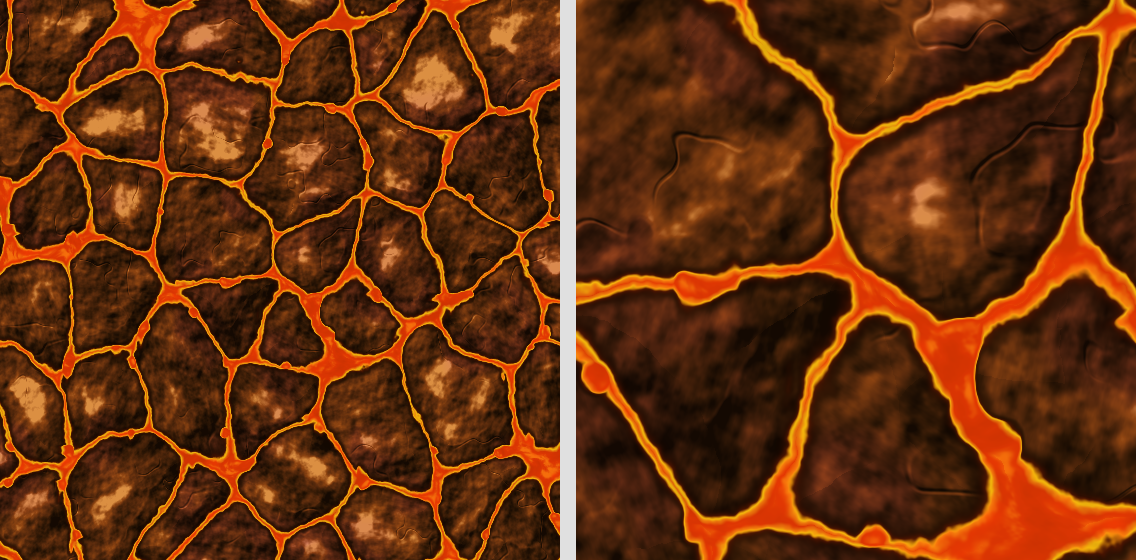
Left, the full canvas; right, a detail of the centre.
This texture is drawn by a three.js fragment shader. Its source:

```glsl
// Cracked volcanic rock: brown stones parted by glowing lava seams and pools.
// A weighted Voronoi diagram shapes the stones, a smooth minimum of its border
// distances widens the junctions, and layered noise carves the stone faces.
#define STONES vec2(6.6, 6.0)
#define SIZE_SPREAD 0.26
#define SEAM_WIDTH 0.022
#define ROUGHNESS 0.035
#define ROCK_DARK vec3(0.18, 0.09, 0.02)
#define ROCK_MID vec3(0.36, 0.17, 0.05)
#define ROCK_LIGHT vec3(0.56, 0.27, 0.07)
#define ROCK_SHINE vec3(0.86, 0.56, 0.26)
#define LAVA_RED vec3(0.86, 0.21, 0.01)
#define LAVA_ORANGE vec3(0.93, 0.47, 0.05)
#define LAVA_YELLOW vec3(0.98, 0.73, 0.05)

varying vec2 vUv;

float hash(vec2 p) {
  return fract(sin(dot(p, vec2(127.1, 311.7))) * 43758.5453);
}

float noise(vec2 p) {
  vec2 i = floor(p), f = fract(p);
  f = f * f * (3.0 - 2.0 * f);
  return mix(mix(hash(i), hash(i + vec2(1.0, 0.0)), f.x),
             mix(hash(i + vec2(0.0, 1.0)), hash(i + vec2(1.0, 1.0)), f.x), f.y);
}

float fbm(vec2 p) {
  float sum = 0.0, amplitude = 0.53;
  for (int i = 0; i < 4; i++) {
    sum += amplitude * noise(p);
    p = mat2(1.6, 1.2, -1.2, 1.6) * p + 7.1;
    amplitude *= 0.5;
  }
  return sum;
}

vec2 seedOf(vec2 cell) {
  return cell + 0.5 + 0.92 * (vec2(hash(cell), hash(cell + 57.3)) - 0.5);
}

// Squared distance to the seed, lowered by a random weight to vary the sizes
float powerOf(vec2 p, vec2 cell) {
  vec2 away = seedOf(cell) - p;
  return dot(away, away) - SIZE_SPREAD * hash(cell + 19.7);
}

// Rounded border distance; also gives the stone and its nearest neighbour's direction
float stoneEdge(vec2 p, float tightness, out vec2 id, out vec2 outward) {
  vec2 base = floor(p);
  float best = 100.0, nearest = 100.0, sum = 0.0;
  id = base;
  outward = vec2(0.0);
  for (int i = 0; i < 25; i++) {
    vec2 cell = base + vec2(mod(float(i), 5.0), floor((float(i) + 0.5) / 5.0)) - 2.0;
    float power = powerOf(p, cell);
    if (power < best) { best = power; id = cell; }
  }
  for (int i = 0; i < 25; i++) {
    vec2 cell = base + vec2(mod(float(i), 5.0), floor((float(i) + 0.5) / 5.0)) - 2.0;
    if (distance(cell, id) > 0.5) {
      vec2 across = seedOf(cell) - seedOf(id);
      float gap = (powerOf(p, cell) - best) / (2.0 * length(across));
      sum += exp(-tightness * gap);
      if (gap < nearest) { nearest = gap; outward = normalize(across); }
    }
  }
  return -log(sum) / tightness;
}

// Hairline scratches along one level of a noise field
float scratches(vec2 p) {
  float line = 1.0 - smoothstep(0.0, 0.035, abs(noise(p * 3.1 + 0.6 * noise(p * 7.0)) - 0.5));
  return line * smoothstep(0.45, 0.7, noise(p * 2.3 + 31.0));
}

vec3 rockColor(vec2 p, vec2 id, vec2 outward, float edge) {
  vec2 light = vec2(0.6, -0.8);
  float angle = 6.2832 * hash(id + 4.4), c = cos(angle), s = sin(angle);
  vec2 grain = mat2(c, s, -s, c) * p + 9.0 * id;
  float coarse = fbm(grain * vec2(2.2, 3.6));
  float relief = fbm(p * 6.0 + 0.13 * light) - fbm(p * 6.0 - 0.13 * light);
  float streaks = fbm(grain * vec2(9.0, 24.0)) - 0.5;
  // Dark bevel, raised plateau and the bright crest between them
  float facing = dot(outward, light);
  float inner = edge - 0.07 - 0.24 * fbm(p * 2.7 + 3.0);
  float plateau = smoothstep(-0.03, 0.06, inner);
  float crest = exp(-inner * inner / 0.0004) * smoothstep(0.1, 0.9, facing);
  float tone = 0.41 + 0.75 * (coarse - 0.5) + 1.1 * relief + 0.28 * streaks;
  tone += plateau * (0.13 + 0.3 * smoothstep(0.5, 0.72, coarse)) - 0.07 * facing * (1.0 - plateau);
  tone += 0.28 * crest * noise(p * 8.0) + 0.24 * (scratches(p) - scratches(p + 0.014 * light));
  tone = 4.0 * clamp(tone, 0.08, 1.0) * smoothstep(-0.01, 0.075, edge);
  vec3 color = mix(vec3(0.03, 0.012, 0.0), ROCK_DARK, clamp(tone, 0.0, 1.0));
  color = mix(color, ROCK_MID, clamp(tone - 1.0, 0.0, 1.0));
  color = mix(color, ROCK_LIGHT, clamp(tone - 2.0, 0.0, 1.0));
  color = mix(color, ROCK_SHINE, clamp(tone - 3.0, 0.0, 1.0));
  float plum = 0.5 * smoothstep(0.52, 0.75, noise(p * 1.9 + 50.0)) * (1.0 - 0.6 * plateau);
  color *= mix(vec3(1.0), vec3(0.95, 0.78, 1.9), plum);
  return color + 0.45 * LAVA_RED * exp(-max(edge, 0.0) / 0.012);
}

vec3 lavaColor(vec2 p, float depth) {
  float flow = fbm(p * vec2(7.0, 9.0) + 2.0 * noise(p * 4.0));
  float heat = depth + 0.03 * (flow - 0.5);
  vec3 color = mix(LAVA_YELLOW, LAVA_ORANGE, smoothstep(0.002, 0.015, heat));
  color = mix(color, LAVA_RED, smoothstep(0.01, 0.032, heat));
  float swirl = smoothstep(0.48, 0.68, flow) * smoothstep(0.03, 0.07, depth);
  return mix(color, LAVA_ORANGE, 0.75 * swirl) * (0.88 + 0.24 * flow);
}

void main() {
  vec2 p = vUv * STONES + 3.0, id, outward;
  vec2 bend = vec2(noise(p * 1.9), noise(p * 1.9 + 40.0)) - 0.5;
  vec2 chips = vec2(fbm(p * 7.0), fbm(p * 7.0 + 20.0)) - 0.5;
  float tightness = mix(9.0, 26.0, smoothstep(0.2, 0.8, noise(p * 0.9 + 11.0)));
  float edge = stoneEdge(p + 0.26 * bend + 2.5 * ROUGHNESS * chips, tightness, id, outward);
  // Seams vary in width and bite notches into the stones
  edge -= SEAM_WIDTH * (0.55 + 0.9 * noise(p * 1.4 + 70.0));
  edge -= 0.05 * smoothstep(0.74, 0.9, noise(p * 5.5 + 15.0));
  vec3 rock = rockColor(p, id, outward, edge);
  gl_FragColor = vec4(mix(lavaColor(p, -edge), rock, smoothstep(-0.007, 0.007, edge)), 1.0);
}
```
